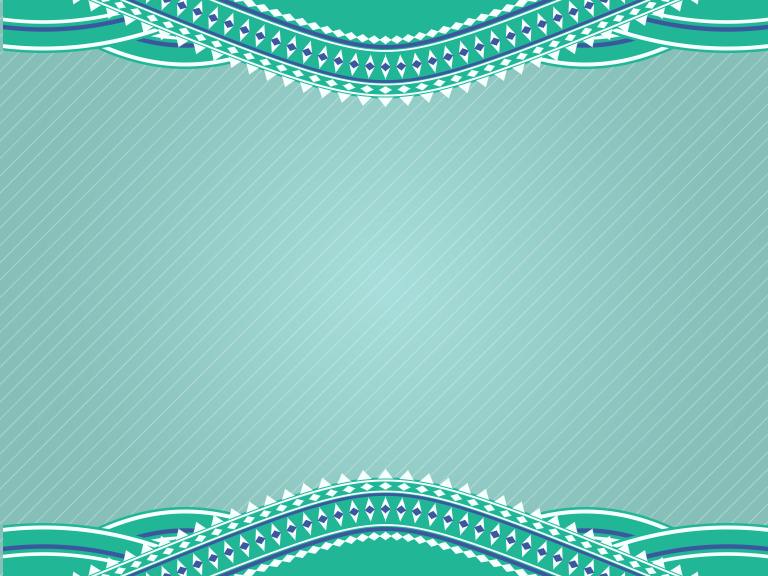
This background is drawn by a Shadertoy shader. Its source:

```glsl
// Teal backdrop with a radial glow and thin diagonal lines, framed above and
// below by mirrored ornamental ribbons. Each ribbon is a curve; its stripes and
// repeated diamonds live in (along, across) coordinates of that curve.

#define CANVAS_H 576.0        // design units per canvas height
#define CENTRE vec2(385.5, 290.0)
#define GLOW_RADIUS 400.0
#define LINE_STEP 17.4        // horizontal gap of the diagonal lines
#define LINE_ALPHA 0.30
#define RIBBON_TOP 67.0       // ribbon axis height at the middle
#define RIBBON_SLOPE 0.425
#define RIBBON_BEND 30.0      // roundness of the middle bend

const vec3 GLOW  = vec3(0.655, 0.868, 0.855);
const vec3 SHADE = vec3(0.525, 0.750, 0.722);
const vec3 GREEN = vec3(0.125, 0.715, 0.590);
const vec3 NAVY  = vec3(0.230, 0.345, 0.620);
const vec3 WHITE = vec3(0.960, 1.000, 0.995);

float pixel; // size of one screen pixel in design units

// Coverage of a shape with signed distance d.
float cover(float d) { return clamp(0.5 - d / pixel, 0.0, 1.0); }

// Stripe of the given half width, centred on "at".
float stripe(float v, float at, float halfWidth) {
    return cover(abs(v - at) - halfWidth);
}

// Signed distance along one axis to the nearest repeated cell centre.
float cell(float u, float period) {
    return (fract(u / period + 0.5) - 0.5) * period;
}

float diamond(vec2 p, vec2 size) {
    p = abs(p);
    return cover((p.x * size.y + p.y * size.x - size.x * size.y) / length(size));
}

// Triangle with its base on v = 0 and its tip at v = size.y.
float tooth(vec2 p, vec2 size) {
    float side = (abs(p.x) * size.y + (p.y - size.y) * size.x) / length(size);
    return cover(max(side, -p.y));
}

void paint(inout vec3 col, vec3 ink, float amount) { col = mix(col, ink, amount); }

vec3 backdrop(vec2 p) {
    float r = length(p - CENTRE) / GLOW_RADIUS;
    vec3 col = mix(GLOW, SHADE, smoothstep(-0.25, 1.0, r) * 1.12 - 0.12);
    float line = abs(cell(p.x - p.y, LINE_STEP)) * 0.7071;
    return mix(col, WHITE, LINE_ALPHA * cover(line - 0.55));
}

// Side hump: parabolic top, outer white rim, inner navy and white stripes.
void hump(inout vec3 col, vec2 p, vec2 apex, float bend) {
    float dx = p.x - apex.x;
    float slope = 2.0 * bend * dx;
    float v = (p.y - apex.y + bend * dx * dx) / sqrt(1.0 + slope * slope);
    paint(col, GREEN, cover(v));
    paint(col, WHITE, stripe(v, -4.5, 2.0));
    paint(col, NAVY,  stripe(v, -23.5, 2.2));
    paint(col, WHITE, stripe(v, -31.0, 1.8));
}

// Curved middle ribbon with its rows of ornaments.
void ribbon(inout vec3 col, vec2 p) {
    float root = length(vec2(RIBBON_BEND, RIBBON_SLOPE * p.x));
    float slope = -RIBBON_SLOPE * RIBBON_SLOPE * p.x / root;
    float stretch = sqrt(1.0 + slope * slope);
    float v = (p.y - RIBBON_TOP + root - RIBBON_BEND) / stretch;
    float u = (p.x + v * slope / stretch) * 1.06;

    // Body and outer teeth
    paint(col, GREEN, cover(v - 31.5));
    paint(col, WHITE, tooth(vec2(cell(u, 18.5), v - 30.5), vec2(6.5, 9.5)));

    // Long stripes
    paint(col, WHITE, stripe(v, 28.5, 1.0));
    paint(col, WHITE, stripe(v, 17.5, 0.9));
    paint(col, NAVY,  stripe(v, 14.5, 1.4));
    paint(col, WHITE, stripe(v, -16.0, 0.9));
    paint(col, NAVY,  stripe(v, -20.0, 2.0));

    // Rows of diamonds
    paint(col, WHITE, diamond(vec2(cell(u, 17.0), v - 23.0), vec2(6.0, 3.8)));
    paint(col, WHITE, diamond(vec2(cell(u, 16.6), v), vec2(5.2, 12.0)));
    paint(col, NAVY,  diamond(vec2(cell(u, 16.6), v), vec2(5.6, 4.2)));
    paint(col, WHITE, diamond(vec2(cell(u, 14.0), v + 27.0), vec2(7.8, 4.2)));
}

void mainImage(out vec4 fragColor, in vec2 fragCoord) {
    pixel = CANVAS_H / iResolution.y;
    vec2 p = fragCoord * pixel;
    vec3 col = backdrop(p);

    // Fold into one quadrant: x from the middle, y from the nearest edge
    vec2 q = vec2(abs(p.x - CENTRE.x), min(p.y, CANVAS_H - p.y));
    vec3 frame = col;
    hump(frame, q, vec2(200.0, 69.0), 0.0026);
    hump(frame, q, vec2(342.0, 53.0), 0.00145);
    ribbon(frame, q);

    // Narrow bare margin at the left
    fragColor = vec4(mix(col, frame, cover(3.0 - p.x)), 1.0);
}
```
